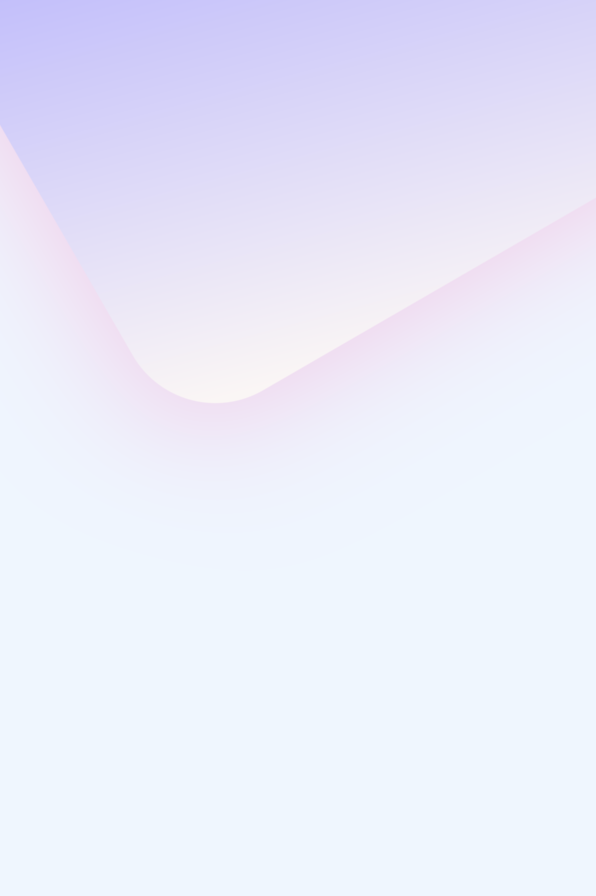
This background is drawn by a Shadertoy shader. Its source:

```glsl
#define ASPECT 0.6667
#define CORNER_CENTER vec2(0.2409, 0.6569)
#define CORNER_RADIUS 0.1068
#define TILT 0.5236
#define SHADOW_SIGMA 0.078
#define GRADIENT_ANGLE 0.262
#define GRADIENT_LENGTH 0.496
#define SKY_COLOR vec3(0.937, 0.965, 0.998)
#define SHADOW_COLOR vec3(0.945, 0.775, 0.895)
#define PANEL_TOP vec3(0.765, 0.750, 0.982)
#define PANEL_TIP vec3(0.982, 0.965, 0.960)

// Distance to a quadrant with a rounded corner centred at the origin
float roundedQuadrant(vec2 q, float radius) {
    return length(max(q, 0.0)) + min(max(q.x, q.y), 0.0) - radius;
}

// Soft shadow of a quadrant: product of two blurred half planes
float quadrantShadow(vec2 q, float sigma) {
    vec2 coverage = 1.0 / (1.0 + exp(1.702 * q / sigma));
    return coverage.x * coverage.y;
}

void mainImage(out vec4 fragColor, in vec2 fragCoord) {
    vec2 p = fragCoord / iResolution.xy * vec2(ASPECT, 1.0);

    // Panel space: each axis points out through one straight side
    vec2 lowerNormal = vec2(sin(TILT), -cos(TILT));
    vec2 leftNormal = vec2(-cos(TILT), -sin(TILT));
    vec2 offset = p - CORNER_CENTER;
    vec2 q = vec2(dot(offset, lowerNormal), dot(offset, leftNormal));

    // Pale ground with the blurred pink shadow
    float shadow = quadrantShadow(q - CORNER_RADIUS, SHADOW_SIGMA);
    vec3 color = mix(SKY_COLOR, SHADOW_COLOR, shadow);

    // Panel gradient, running down from the upper left
    vec2 gradientAxis = vec2(sin(GRADIENT_ANGLE), -cos(GRADIENT_ANGLE));
    float t = dot(p - vec2(0.0, 1.0), gradientAxis) / GRADIENT_LENGTH;
    vec3 panel = mix(PANEL_TOP, PANEL_TIP, clamp(t, 0.0, 1.0));

    // Smooth panel edge
    float pixel = 1.0 / iResolution.y;
    float edge = roundedQuadrant(q, CORNER_RADIUS);
    color = mix(color, panel, smoothstep(pixel, -pixel, edge));

    fragColor = vec4(color, 1.0);
}
```
